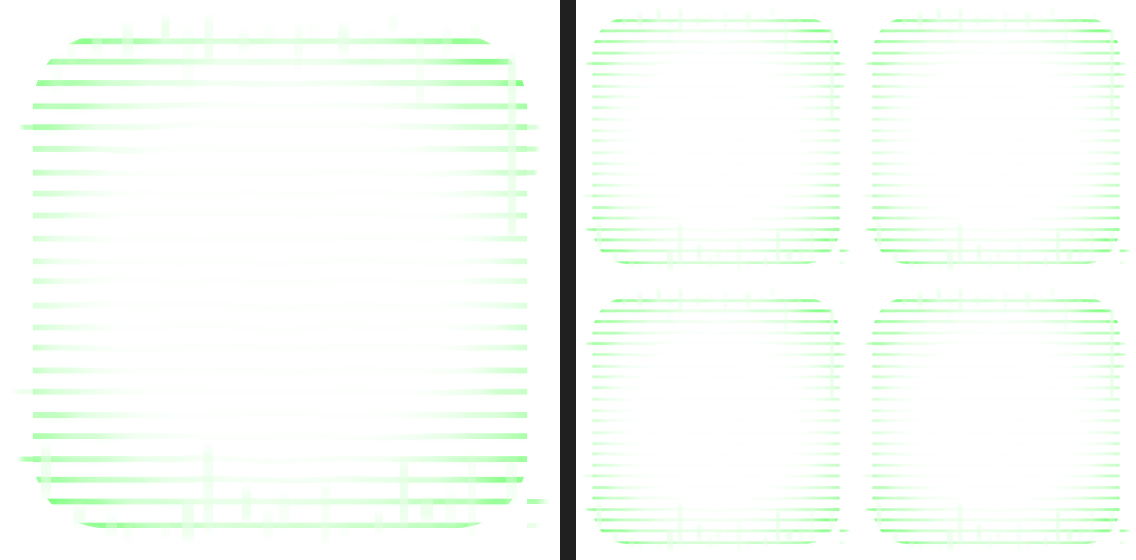
Left, the tile; right, the same tile 2 across and 2 down.
Reproduce this background procedurally as a three.js fragment shader.

```glsl
varying vec2 vUv;

float hash(vec2 p) {
  return fract(sin(dot(p, vec2(127.1, 311.7))) * 43758.55);
}

float corner(vec2 cell, vec2 offset, vec2 period) {
  float angle = 6.2832 * hash(mod(cell, period));
  return dot(vec2(cos(angle), sin(angle)), offset);
}

// Gradient noise that wraps after a whole number of cells
float wrapNoise(vec2 uv, vec2 period) {
  vec2 p = uv * period;
  vec2 i = floor(p);
  vec2 f = p - i;
  vec2 u = f * f * f * (f * (f * 6.0 - 15.0) + 10.0);
  vec2 e = vec2(1.0, 0.0);
  float low = mix(corner(i, f, period), corner(i + e.xy, f - e.xy, period), u.x);
  float high = mix(corner(i + e.yx, f - e.yx, period), corner(i + e.xx, f - e.xx, period), u.x);
  return mix(low, high, u.y);
}

float roundedBox(vec2 p, vec2 halfSize, float radius) {
  vec2 q = abs(p) - halfSize + radius;
  return length(max(q, 0.0)) + min(max(q.x, q.y), 0.0) - radius;
}

float band(float x, float halfWidth) {
  return 1.0 - smoothstep(halfWidth - 0.001, halfWidth + 0.001, abs(x));
}

// Soft interval between two ends
float span(float x, float a, float b, float soft) {
  return smoothstep(a, a + soft, x) * (1.0 - smoothstep(b - soft, b, x));
}

// Ruled lines, strong at the corners and nearly gone in the middle
float ruledLines(vec2 uv) {
  float row = clamp(floor((uv.y - 0.0638) / 0.0393 + 0.5), 0.0, 22.0);
  float centre = 0.0638 + row * 0.0393 + (hash(vec2(row, 3.0)) - 0.5) * 0.005;
  float radius = length(uv - 0.5);
  float ink = clamp((radius - 0.28) / 0.27, 0.0, 1.0);
  ink *= ink;
  float wear = wrapNoise(uv, vec2(14.0, 23.0));
  float wave = wrapNoise(uv, vec2(7.0, 12.0)) * 0.008 * (1.0 - smoothstep(0.3, 0.42, radius));
  float dy = uv.y - centre - wave;
  float inside = 1.0 - smoothstep(-0.001, 0.001, roundedBox(uv - vec2(0.5, 0.498), vec2(0.4414, 0.441), 0.13));
  float line = band(dy, 0.0052) * (0.008 + 0.4 * ink * (1.0 + 0.5 * wear));
  float halo = exp(-abs(dy + 0.006) / 0.006) * 0.035 * sqrt(ink) * (0.6 + wear);
  float lines = inside * max(line, halo);

  // Loose dashes beyond the two sides
  float side = step(0.5, uv.x);
  float chance = hash(vec2(row, 17.0 + side));
  float outward = abs(uv.x - 0.5);
  float reach = 0.46 + 0.03 * hash(vec2(row, 29.0 + side));
  float fade = 1.0 - smoothstep(0.452, reach, outward);
  float dash = step(0.74, chance) * step(0.4414, outward) * fade;
  return max(lines, dash * band(dy, 0.0045) * mix(0.08, 0.32, hash(vec2(row, 41.0 + side))));
}

// Pale upright strips along the top and bottom, longer near the sides
float washStrips(vec2 uv, float ink) {
  for (int i = 0; i < 36; i++) {
    float n = float(i);
    float bottom = mod(n, 2.0);
    float slot = floor(n / 2.0);
    float x = 0.068 + 0.86 * (slot + 0.2 + 0.6 * hash(vec2(n, 5.0))) / 18.0;
    float nearSide = smoothstep(0.36, 0.42, abs(x - 0.5));
    float y = mix(uv.y, 1.0 - uv.y, bottom);
    float top = mix(0.945 + 0.04 * hash(vec2(n, 7.0)), 0.87 + 0.06 * hash(vec2(n, 8.0)), nearSide);
    float extent = 0.05 + 0.13 * pow(hash(vec2(n, 9.0)), 2.0) + 0.25 * nearSide * hash(vec2(n, 11.0));
    float halfWidth = mix(0.007, 0.011, hash(vec2(n, 13.0)));
    float strength = mix(0.15, 0.75, pow(hash(vec2(n, 15.0)), 1.5));
    float strip = band(uv.x - x, halfWidth) * span(y, top - extent, top, 0.035);
    ink = mix(ink, 0.1, strip * strength);
  }
  return ink;
}

void main() {
  float ink = washStrips(vUv, ruledLines(vUv));
  gl_FragColor = vec4(1.0 - ink, 1.0, 1.0 - ink, 1.0);
}
```
